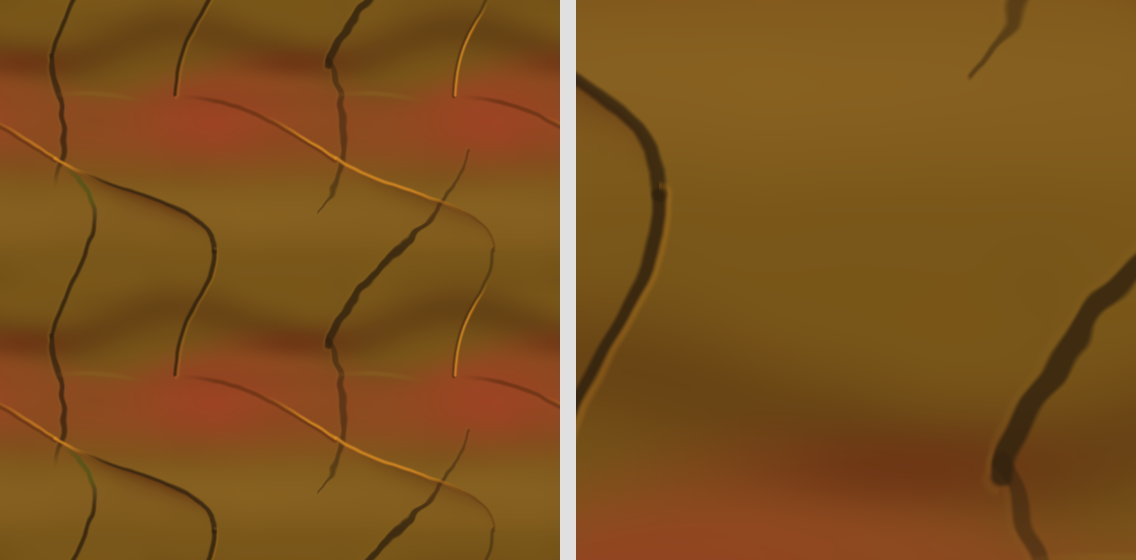
Left: the whole. Right: its middle third, enlarged.
A Shadertoy shader for this pattern:

```glsl
const vec2 REPEATS = vec2(2.0, 2.0);
const vec2 PERIOD = vec2(2.0, 1.0);   // two column variants, one row
const int SEGMENTS = 18;
const float PI = 3.14159265;
const float SOFTNESS = 0.003;
const float CRACK_JITTER = 0.016;
const float RIDGE_JITTER = 0.004;
const float GRAIN = 0.035;

const vec3 OLIVE  = vec3(0.47, 0.335, 0.095);
const vec3 OCHRE  = vec3(0.525, 0.375, 0.125);
const vec3 UMBER  = vec3(0.385, 0.245, 0.075);
const vec3 RUST   = vec3(0.555, 0.285, 0.125);
const vec3 RED    = vec3(0.62, 0.25, 0.14);
const vec3 MAROON = vec3(0.43, 0.20, 0.08);
const vec3 SHADOW = vec3(0.34, 0.16, 0.05);
const vec3 INK    = vec3(0.19, 0.13, 0.055);
const vec3 GOLD   = vec3(0.86, 0.55, 0.13);
const vec3 MOSS   = vec3(0.30, 0.34, 0.09);

float hash(vec2 p) {
    vec3 q = fract(vec3(p.xyx) * 0.1031);
    q += dot(q, q.yzx + 33.33);
    return fract((q.x + q.y) * q.z);
}

// Value noise that wraps over PERIOD for whole-number scales
float noise(vec2 p, vec2 scale) {
    vec2 size = PERIOD * scale, i = floor(p * scale), f = fract(p * scale);
    f = f * f * (3.0 - 2.0 * f);
    vec2 a = mod(i, size), b = mod(i + 1.0, size);
    return mix(mix(hash(a), hash(vec2(b.x, a.y)), f.x),
               mix(hash(vec2(a.x, b.y)), hash(b), f.x), f.y);
}

vec2 wrapDelta(vec2 d, vec2 period) { return d - period * round(d / period); }

float glow(vec2 p, vec2 center, vec2 radius) {
    vec2 d = wrapDelta(p - center, vec2(1.0)) / radius;
    return exp(-dot(d, d));
}

float band(float y, float center, float width) {
    float d = (y - center - round(y - center)) / width;
    return exp(-d * d);
}

vec2 bezier(vec2 a, vec2 b, vec2 c, vec2 d, float t) {
    float s = 1.0 - t;
    return s * s * s * a + 3.0 * s * t * (s * b + t * c) + t * t * t * d;
}

// Signed distance to a wrapped cubic curve, and position along it
vec2 curve(vec2 p, vec2 a, vec2 b, vec2 c, vec2 d) {
    vec2 best = vec2(1e3, 0.0), from = a;
    for (int i = 0; i < SEGMENTS; i++) {
        vec2 to = bezier(a, b, c, d, float(i + 1) / float(SEGMENTS));
        vec2 dir = to - from;
        vec2 rel = wrapDelta(p - 0.5 * (from + to), PERIOD) + 0.5 * dir;
        float h = clamp(dot(rel, dir) / dot(dir, dir), 0.0, 1.0);
        float dist = length(rel - dir * h);
        float side = dir.x * rel.y - dir.y * rel.x;
        if (dist < abs(best.x))
            best = vec2(side < 0.0 ? -dist : dist, (float(i) + h) / float(SEGMENTS));
        from = to;
    }
    return best;
}

float stroke(float dist, float halfWidth) {
    float soft = SOFTNESS + 0.7 * REPEATS.y / iResolution.y;
    return 1.0 - smoothstep(halfWidth - soft, halfWidth + soft, abs(dist));
}

vec3 ground(vec2 p) {
    float y = fract(p.y), turn = 2.0 * PI * p.x;
    vec3 col = mix(OLIVE, OCHRE, band(y, 0.76, 0.12));
    col = mix(col, UMBER, 0.8 * band(y, 0.165 + 0.06 * cos(turn - 0.9), 0.085));
    float start = 0.27 + 0.06 * cos(turn - 2.5);
    float rust = smoothstep(start - 0.07, start + 0.09, y) * (1.0 - smoothstep(0.47, 0.72, y));
    col = mix(col, RUST, 0.9 * rust);
    col = mix(col, RED, 0.75 * glow(p, vec2(0.75, 0.43), vec2(0.24, 0.13)));
    col = mix(col, MAROON, 0.75 * glow(p, vec2(0.06, 0.225), vec2(0.2, 0.05)));
    float grain = noise(p, vec2(3.0, 14.0)) + 0.6 * noise(p, vec2(9.0, 6.0)) - 0.8;
    return col * (1.0 + GRAIN * grain);
}

// Dark crack with a faint lit rim
vec3 crack(vec3 col, vec2 c, float width, float strength) {
    col = mix(col, OCHRE, 0.3 * strength * stroke(c.x - width - 0.006, 0.004));
    return mix(col, INK, strength * stroke(c.x, width));
}

void mainImage(out vec4 fragColor, in vec2 fragCoord) {
    vec2 uv = fragCoord / iResolution.xy;
    vec2 p = REPEATS * vec2(uv.x, 1.0 - uv.y);
    vec3 col = ground(p);
    vec2 wobble = vec2(noise(p, vec2(24.0)), noise(p + 0.37, vec2(31.0))) - 0.5;
    vec2 q = p + CRACK_JITTER * wobble, r = p + RIDGE_JITTER * wobble;

    // Stems and branches of the two columns
    vec2 stem = curve(q, vec2(0.182, 0.2), vec2(0.195, 0.339), vec2(0.281, 0.469), vec2(0.182, 0.69));
    col = crack(col, stem, 0.011 - 0.004 * stem.y, 0.75 * (1.0 - smoothstep(0.75, 1.0, stem.y)));
    stem = curve(q, vec2(1.177, 0.221), vec2(1.25, 0.365), vec2(1.255, 0.651), vec2(1.133, 0.76));
    col = crack(col, stem, 0.011 - 0.007 * stem.y * stem.y, 0.5);
    vec2 branch = curve(mix(r, q, 0.4), vec2(0.208, 0.578), vec2(0.456, 0.755), vec2(0.286, 0.885), vec2(0.182, 1.208));
    float moss = 1.0 - smoothstep(0.2, 0.5, branch.y);
    col = mix(col, MOSS, 0.7 * moss * smoothstep(0.0, 0.15, branch.y) * stroke(branch.x, 0.008));
    col = crack(col, branch, 0.007, 0.85 * (1.0 - moss));
    branch = curve(q, vec2(1.68, 0.534), vec2(1.563, 0.859), vec2(1.276, 0.938), vec2(1.172, 1.237));
    col = crack(col, branch, 0.003 + 0.010 * smoothstep(0.0, 0.6, branch.y), 0.5 + 0.3 * smoothstep(0.1, 0.5, branch.y));

    // Folded ridges: column 0 stays gilded, column 1 turns dark
    for (int k = 0; k < 2; k++) {
        float dark = float(k);
        vec2 o = vec2(dark, 0.0);
        vec2 rise = curve(r, o + vec2(0.625, 0.339), o + vec2(0.833, 0.333), o + vec2(0.99, 0.43), o + vec2(1.198, 0.565));
        vec2 fold = curve(r, o + vec2(1.198, 0.565), o + vec2(1.406, 0.703), o + vec2(1.771, 0.716), o + vec2(1.766, 0.898));
        vec2 hook = curve(r, o + vec2(1.766, 0.898), o + vec2(1.771, 1.042), o + vec2(1.635, 1.094), o + vec2(1.625, 1.339));
        vec2 shine = curve(p, o + vec2(0.19, 0.34), o + vec2(0.3, 0.325), o + vec2(0.42, 0.335), o + vec2(0.52, 0.365));
        col = mix(col, OCHRE, 0.6 * sin(PI * shine.y) * stroke(shine.x, 0.008));

        float wedge = sin(PI * fold.y);
        float shade = smoothstep(-0.004, 0.004, fold.x) * exp(-max(fold.x, 0.0) / (0.006 + 0.035 * wedge));
        col = mix(col, SHADOW, (0.5 + 0.25 * dark) * wedge * shade);
        col = mix(col, SHADOW, 0.55 * smoothstep(0.0, 0.3, rise.y) * stroke(rise.x - 0.008, 0.007));
        col = mix(col, GOLD, smoothstep(0.5, 0.9, rise.y) * (0.85 - 0.2 * dark) * stroke(rise.x, 0.005));
        float gilt = 1.0 - smoothstep(mix(0.35, 0.02, dark), mix(0.75, 0.3, dark), fold.y);
        col = mix(col, GOLD, 0.85 * gilt * stroke(fold.x, 0.005));
        col = mix(col, mix(SHADOW, INK, dark), mix(0.45, 0.8, dark) * (1.0 - gilt) * stroke(fold.x, 0.003 + 0.006 * dark * fold.y));

        col = mix(col, INK, mix(0.5, 0.85, dark) * stroke(hook.x - 0.007 * (1.0 - dark), 0.005 + 0.004 * dark * (1.0 - hook.y)));
        float rim = mix(smoothstep(0.2, 0.65, hook.y), 0.25, dark);
        col = mix(col, GOLD, 0.85 * rim * stroke(hook.x + 0.011 * dark, 0.004));
    }
    fragColor = vec4(col, 1.0);
}
```
